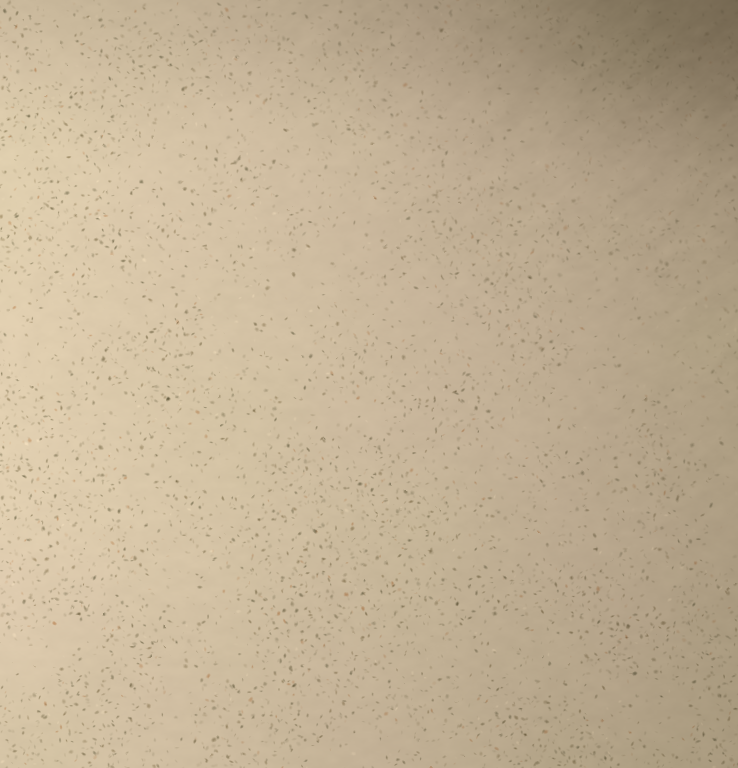
Write a Shadertoy shader that draws this texture.

```glsl
// Cream speckled stone lit from the left, falling into shade at the upper right.
// Smooth lighting carries faint mottling and brushed relief; rotated jittered
// grids scatter small soft elongated grains over it.

float hash(vec2 p) {
    vec3 q = fract(vec3(p.xyx) * 0.1031);
    q += dot(q, q.yzx + 33.33);
    return fract((q.x + q.y) * q.z);
}

float noise(vec2 p) {
    vec2 i = floor(p), f = fract(p);
    f = f * f * (3.0 - 2.0 * f);
    return mix(mix(hash(i), hash(i + vec2(1, 0)), f.x),
               mix(hash(i + vec2(0, 1)), hash(i + vec2(1, 1)), f.x), f.y);
}

float fbm(vec2 p) {
    float sum = 0.0, gain = 0.5;
    for (int i = 0; i < 4; i++) {
        sum += gain * noise(p);
        p = p * 2.03 + 17.1;
        gain *= 0.5;
    }
    return sum;
}

mat2 rotate(float a) {
    return mat2(cos(a), sin(a), -sin(a), cos(a));
}

// One grain per cell: x is its coverage, y a random value for its tint
vec2 grains(vec2 p, float cells, float share, float seed, float blur) {
    vec2 g = rotate(seed * 1.7 + 0.4) * p * cells + seed * 31.0;
    vec2 id = floor(g) + seed * 57.0 + 200.0;
    vec2 centre = 0.25 + 0.5 * vec2(hash(id), hash(id + 71.3));
    vec2 d = rotate(6.283 * hash(id + 13.7)) * (fract(g) - centre);
    d *= vec2(0.85, 1.0 + 0.8 * hash(id + 5.1));
    d += 0.07 * (vec2(noise(g * 6.0), noise(g * 6.0 + 40.0)) - 0.5);
    float size = cells * mix(0.0010, 0.0023, pow(hash(id + 29.9), 2.0));
    float soft = blur * cells;
    float cover = 1.0 - smoothstep(size - soft, size + soft, length(d));
    float present = step(hash(id + 91.7), share);
    float strength = mix(0.18, 1.0, pow(hash(id + 47.3), 1.6));
    return vec2(cover * present * strength, hash(id + 63.1));
}

// Red level of the lit surface
float lighting(vec2 uv) {
    float level = 0.885 - 0.207 * pow(uv.x, 1.2);
    level -= 0.10 * pow(smoothstep(0.72, 1.05, uv.y), 1.4);
    level -= 0.045 * smoothstep(0.4, 0.0, uv.y) * (1.0 - 0.6 * uv.x);
    vec2 corner = (1.0 - uv) * vec2(1.0, 1.6);
    level -= 0.13 * exp(-8.0 * dot(corner, corner));
    return level;
}

void mainImage(out vec4 fragColor, in vec2 fragCoord) {
    vec2 uv = fragCoord / iResolution.xy;
    vec2 p = fragCoord / iResolution.y;
    float shade = smoothstep(0.9, 1.8, uv.x + uv.y);

    // Broad mottling, soft relief, and diagonal brushing in the shaded corner
    float level = lighting(uv);
    level += 0.018 * (fbm(p * 7.0) - 0.47);
    level += 0.030 * (fbm(p * vec2(60.0, 95.0)) - 0.47);
    vec2 brushed = rotate(-0.65) * p;
    level += 0.045 * shade * (fbm(brushed * vec2(26.0, 80.0)) - 0.47);
    vec3 colour = level * vec3(1.0, 0.958, 0.88) - vec3(0.0, 0.035, 0.085);

    // Slight drift between rosy and yellowish cream
    colour += vec3(0.014, -0.004, 0.022) * (fbm(p * 4.0 + 9.0) - 0.47);

    // Scattered grains, clustered by noise and blurred towards the shade
    float cluster = smoothstep(0.25, 0.7, fbm(p * 13.0 + 3.0));
    float blur = 0.0014 + 0.0007 * shade + 0.3 / iResolution.y;
    for (int i = 0; i < 4; i++) {
        float k = float(i);
        float share = mix(0.14, 0.66, cluster) * (1.0 - 0.25 * shade);
        vec2 grain = grains(p, 48.0 + 13.0 * k, share, k + 1.0, blur);
        vec3 tint = mix(vec3(0.57, 0.58, 0.51), vec3(0.73, 0.69, 0.59), grain.y);
        tint = mix(tint, vec3(0.87, 0.71, 0.57), step(0.92, grain.y));
        float depth = 0.85 - 0.4 * shade;
        colour *= mix(vec3(1.0), tint, grain.x * depth);
    }

    // Sparse pale glints
    vec2 glint = grains(p, 72.0, 0.06, 7.0, blur);
    colour += vec3(0.07, 0.065, 0.055) * glint.x * (1.0 - 0.6 * shade);

    fragColor = vec4(clamp(colour, 0.0, 1.0), 1.0);
}
```
